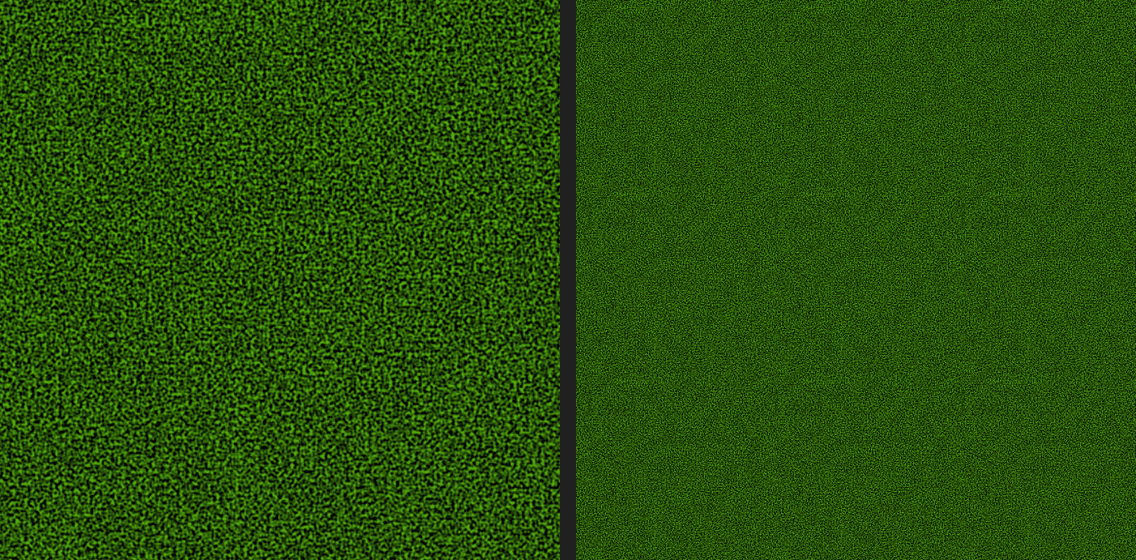
Left, the tile; right, the same tile 3 across and 3 down.
Write a WebGL 2 fragment shader that draws this texture.

```glsl
#version 300 es
precision highp float;

uniform vec2 u_resolution;
out vec4 fragColor;

// Integer hash giving a unit gradient at a lattice point
vec2 latticeGradient(ivec2 cell, int period, uint seed) {
    uvec2 c = uvec2((cell + period) % period);
    uint h = c.x * 1597u + c.y * 51749u + seed * 7919u;
    h = (h ^ (h >> 16)) * 73244475u;
    h = (h ^ (h >> 15)) * 73244475u;
    h ^= h >> 16;
    float angle = float(h & 65535u) / 65536.0 * 6.28319;
    return vec2(cos(angle), sin(angle));
}

// Gradient noise that wraps after a whole number of cells
float wrappedNoise(vec2 uv, int period, uint seed) {
    vec2 p = uv * float(period);
    ivec2 cell = ivec2(floor(p));
    vec2 f = fract(p);
    vec2 fade = f * f * f * (f * (f * 6.0 - 15.0) + 10.0);
    float a = dot(latticeGradient(cell, period, seed), f);
    float b = dot(latticeGradient(cell + ivec2(1, 0), period, seed), f - vec2(1.0, 0.0));
    float c = dot(latticeGradient(cell + ivec2(0, 1), period, seed), f - vec2(0.0, 1.0));
    float d = dot(latticeGradient(cell + ivec2(1, 1), period, seed), f - vec2(1.0));
    return mix(mix(a, b, fade.x), mix(c, d, fade.x), fade.y);
}

void main() {
    vec2 uv = gl_FragCoord.xy / u_resolution;

    // Two unrelated lattices hide each other's grid
    float grain = wrappedNoise(uv, 181, 1u) + wrappedNoise(uv, 143, 2u);

    // Faint broad patches
    float patches = wrappedNoise(uv, 34, 3u) + wrappedNoise(uv, 13, 4u);

    // Brightness of the green, from black gaps to lit tips
    float green = clamp(0.317 + 0.55 * grain + 0.05 * patches, 0.03, 0.66);

    // Red follows green, blue stays almost flat
    vec3 color = vec3(0.485 * green, green, 0.013 + 0.05 * green);
    fragColor = vec4(color, 1.0);
}
```
